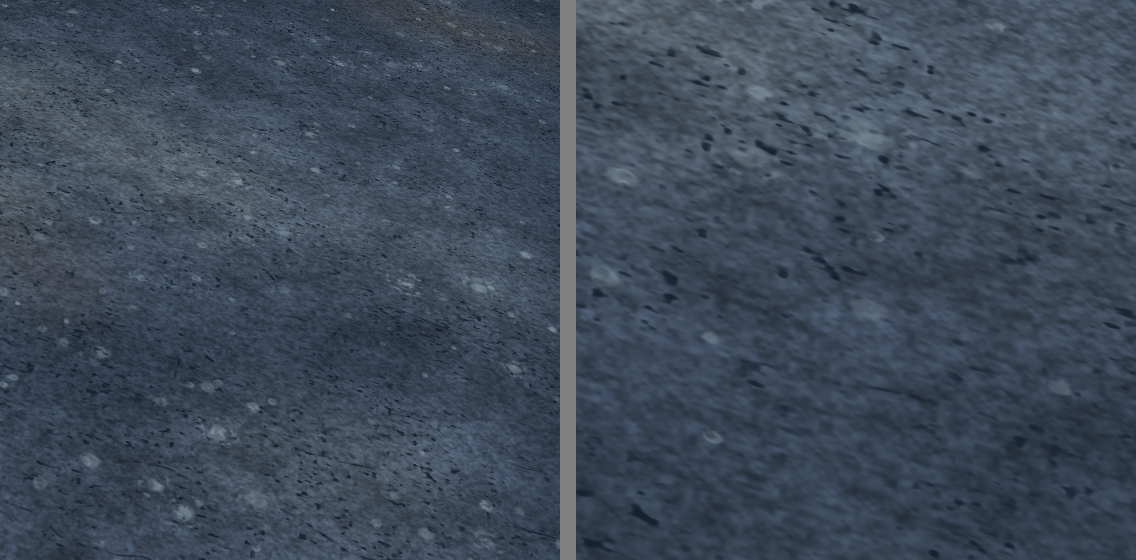
Left, the full canvas; right, a detail of the centre.
Write a three.js fragment shader that draws this texture.

```glsl
varying vec2 vUv;

const vec3 SLATE = vec3(0.242, 0.293, 0.362);
const vec3 LICHEN = vec3(0.50, 0.57, 0.61);
const vec3 PIT = vec3(0.07, 0.11, 0.165);
const vec3 PALE_DUST = vec3(0.365, 0.41, 0.435);
const vec3 RUST = vec3(0.285, 0.285, 0.295);
const vec3 SHADE = vec3(0.14, 0.19, 0.25);

float hash(vec2 p) {
  vec3 q = fract(p.xyx * 0.1031);
  q += dot(q, q.yzx + 33.33);
  return fract((q.x + q.y) * q.z);
}

vec2 hash2(vec2 p) {
  return vec2(hash(p), hash(p + 71.7));
}

float noise(vec2 p) {
  vec2 i = floor(p), f = fract(p);
  f = f * f * (3.0 - 2.0 * f);
  float low = mix(hash(i), hash(i + vec2(1.0, 0.0)), f.x);
  float high = mix(hash(i + vec2(0.0, 1.0)), hash(i + 1.0), f.x);
  return mix(low, high, f.y);
}

float fbm(vec2 p) {
  float sum = 0.0, amp = 0.53;
  for (int i = 0; i < 4; i++) {
    sum += amp * noise(p);
    p = mat2(0.8, 0.6, -0.6, 0.8) * p * 2.03 + 17.3;
    amp *= 0.5;
  }
  return sum;
}

mat2 rotation(float angle) {
  float c = cos(angle), s = sin(angle);
  return mat2(c, s, -s, c);
}

// Tilted ground plane whose rows recede towards the upper right
vec2 toGround(vec2 uv, float horizon, float slope, float stretch) {
  float depth = horizon / (horizon - uv.y - slope * uv.x);
  return vec2((uv.x - 0.5) * depth, stretch * depth);
}

// Soft glow around a segment
float glow(vec2 p, vec2 a, vec2 b, float width) {
  vec2 ab = b - a;
  float t = clamp(dot(p - a, ab) / dot(ab, ab), 0.0, 1.0);
  float d = length(p - a - ab * t) / width;
  return exp(-d * d);
}

// Scattered round growths, some crumbled and some with a faint broken ring
float spots(vec2 g, float freq, float density, float mottle, float seed) {
  vec2 q = g * freq;
  vec2 cell = floor(q);
  float cover = 0.0;
  for (int j = -1; j <= 1; j++) {
    for (int i = -1; i <= 1; i++) {
      vec2 id = cell + vec2(float(i), float(j)) + seed;
      vec2 kind = hash2(id + 157.3);
      float size = mix(0.10, 0.21, kind.x * kind.x);
      float d = length(q + seed - id - hash2(id)) / size + (mottle - 0.5) * 0.9;
      float crumbs = smoothstep(0.3, 0.6, mottle);
      float body = (1.0 - smoothstep(0.6, 1.15, d)) * mix(1.0, crumbs, kind.y);
      float ring = 1.0 - smoothstep(0.1, 0.6, abs(d - 1.9));
      ring *= smoothstep(0.5, 0.75, mottle) * step(0.75, kind.x);
      float strength = mix(0.4, 1.0, fract(kind.y * 7.0));
      float present = step(hash(id + 311.9), density);
      cover = max(cover, present * strength * max(body, 0.6 * ring));
    }
  }
  return cover;
}

// Thin wandering fissures along one direction, broken by a mask
float cracks(vec2 p, float freq, float width) {
  vec2 q = rotation(0.2) * p * freq;
  float row = q.y + 0.9 * fbm(q * vec2(0.7, 0.5) + 9.0);
  float line = 1.0 - smoothstep(0.0, width, abs(fract(row) - 0.5));
  return line * smoothstep(0.45, 0.8, noise(q * vec2(1.3, 1.0) + 40.0));
}

void main() {
  vec2 uv = vUv;
  vec2 ground = toGround(uv, 2.1, 0.25, 2.4);
  float cloud = fbm(ground * vec2(3.0, 4.0) + 5.0);
  float drift = fbm(ground * vec2(10.0, 14.0) + 31.0);

  // Broad tones
  vec3 color = SLATE * (1.0 + 0.40 * (cloud - 0.5) + 0.45 * (drift - 0.5));
  float dust = glow(uv, vec2(0.0, 0.84), vec2(0.42, 0.66), 0.10);
  dust = max(dust, 0.8 * glow(uv, vec2(0.0, 0.66), vec2(0.04, 0.64), 0.10));
  dust = max(dust, 0.5 * glow(uv, vec2(0.48, 0.22), vec2(0.68, 0.14), 0.14));
  dust = max(dust, 0.4 * glow(uv, vec2(0.5, 0.64), vec2(1.0, 0.47), 0.10));
  color = mix(color, PALE_DUST, dust * (0.25 + 0.8 * drift));
  float rust = glow(uv, vec2(0.64, 1.0), vec2(1.0, 0.9), 0.035);
  rust = max(rust, 0.6 * glow(uv, vec2(0.0, 0.57), vec2(0.12, 0.49), 0.09));
  color = mix(color, RUST, rust * 0.7);
  float shade = glow(uv, vec2(0.0, 0.34), vec2(0.7, 0.36), 0.10);
  shade = max(shade, 1.4 * glow(uv, vec2(0.9, 1.03), vec2(1.05, 0.97), 0.06));
  shade = max(shade, glow(uv, vec2(0.0, 1.05), vec2(0.6, 1.05), 0.13));
  shade = max(shade, glow(uv, vec2(1.05, 0.85), vec2(1.05, 0.0), 0.14));
  color = mix(color, SHADE, shade * 0.45);

  // Stone grain
  vec2 along = rotation(0.1) * ground;
  float coarse = noise(along * vec2(48.0, 70.0) + 25.0) - 0.5;
  float grain = noise(along * vec2(90.0, 125.0)) - 0.5;
  float fine = noise(along * vec2(190.0, 210.0) + 80.0) - 0.5;
  color *= 1.0 + 0.15 * coarse + 0.30 * grain + 0.26 * fine;

  // Dark pits and fissures
  float grit = 0.65 * noise(along * vec2(72.0, 112.0) + 12.0);
  grit += 0.35 * noise(along * vec2(140.0, 190.0) + 51.0);
  float pits = smoothstep(0.62, 0.88, grit);
  pits *= smoothstep(0.34, 0.60, fbm(ground * 12.0 + 60.0));
  color = mix(color, PIT, 0.85 * pits);
  float nearness = 1.0 - smoothstep(0.4, 0.8, uv.y);
  float fissure = cracks(ground, 5.0, 0.022) * smoothstep(0.25, 0.6, grit);
  color = mix(color, PIT, 0.65 * nearness * fissure);

  // Pale growths
  float mottle = 0.55 * noise(ground * 75.0 + 7.0) + 0.45 * noise(ground * 140.0 + 3.0);
  float growth = spots(ground, 7.5, 0.34, mottle, 0.0);
  growth = max(growth, 0.85 * spots(ground, 12.0, 0.16, mottle, 43.0));
  color = mix(color, LICHEN * (0.82 + 0.36 * mottle), 0.78 * growth);

  gl_FragColor = vec4(color, 1.0);
}
```
